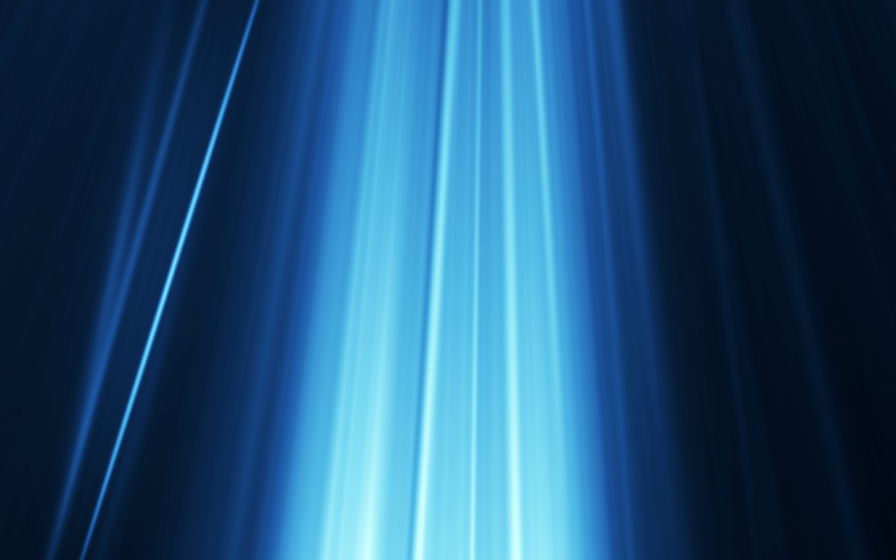
Reproduce this background procedurally as a WebGL 2 fragment shader.

```glsl
#version 300 es
precision highp float;
// Fan of blue light rays pouring downward around a bright cyan core.
uniform vec2 u_resolution;
out vec4 outColor;

const float FAN_CENTER = 0.545;
const float FAN_SPREAD = 0.55;

float hash(float n) {
    return fract(sin(n * 127.1) * 43758.5453);
}

// Smooth one-dimensional noise in -1..1
float noise(float x) {
    float cell = floor(x);
    float f = fract(x);
    return mix(hash(cell), hash(cell + 1.0), f * f * (3.0 - 2.0 * f)) * 2.0 - 1.0;
}

// Layers of ever finer streaks across the fan
float streaks(float s) {
    float sum = 0.0;
    float amplitude = 0.5;
    float frequency = 45.0;
    for (int i = 0; i < 4; i++) {
        sum += amplitude * noise(s * frequency + float(i) * 17.3);
        amplitude *= 0.68;
        frequency *= 1.9;
    }
    return sum;
}

// Soft straight ray from the top edge to the bottom edge
float ray(vec2 p, float top, float bottom, float width) {
    float d = (p.x - mix(top, bottom, p.y)) / width;
    return exp(-d * d);
}

// Plateau with soft left and right flanks
float band(float x, vec2 left, vec2 right) {
    return smoothstep(left.x, left.y, x) * (1.0 - smoothstep(right.x, right.y, x));
}

// Light level 0..7 to colour, from near black to pale cyan
vec3 lightColor(float level) {
    vec3 c = vec3(0.0, 0.025, 0.07);
    c = mix(c, vec3(0.02, 0.10, 0.19), clamp(level, 0.0, 1.0));
    c = mix(c, vec3(0.05, 0.18, 0.36), clamp(level - 1.0, 0.0, 1.0));
    c = mix(c, vec3(0.11, 0.34, 0.64), clamp(level - 2.0, 0.0, 1.0));
    c = mix(c, vec3(0.20, 0.55, 0.81), clamp(level - 3.0, 0.0, 1.0));
    c = mix(c, vec3(0.31, 0.73, 0.90), clamp(level - 4.0, 0.0, 1.0));
    c = mix(c, vec3(0.52, 0.88, 0.96), clamp(level - 5.0, 0.0, 1.0));
    return mix(c, vec3(0.80, 1.0, 1.0), clamp(level - 6.0, 0.0, 1.0));
}

// Ambient darkness, blue halo and bright core
float baseLight(float s, float depth, float core, float halo) {
    float ambient = mix(1.2, 0.65, smoothstep(0.6, 0.9, s)) - 0.5 * depth;
    return ambient + 1.7 * halo + core * (1.0 + 2.5 * depth);
}

// Rays on the dark left side
float leftRays(vec2 p) {
    float middle = sin(3.14159 * p.y);
    float light = ray(p, 0.235, 0.085, 0.055) * middle * 0.9;
    light += ray(p, 0.228, 0.055, 0.006) * 1.1;
    light += ray(p, 0.190, 0.060, 0.010) * (0.2 + 0.9 * middle);
    light += ray(p, 0.290, 0.110, 0.008) * 0.5 * p.y;
    light += ray(p, 0.287, 0.091, 0.0034) * (1.8 + 2.4 * middle);
    return light;
}

// Rays inside the bright core
float coreRays(vec2 p) {
    float light = ray(p, 0.460, 0.410, 0.014) * (0.3 + 0.8 * p.y);
    light += ray(p, 0.430, 0.365, 0.010) * 0.6;
    light += ray(p, 0.508, 0.467, 0.006) * 1.3;
    light -= ray(p, 0.498, 0.457, 0.004) * 0.8;
    light += ray(p, 0.536, 0.527, 0.003) * 0.9;
    light += ray(p, 0.564, 0.576, 0.007) * 1.3;
    light += ray(p, 0.596, 0.635, 0.005) * 1.2 * (1.0 - p.y);
    return light;
}

// Fainter rays on the right side
float rightRays(vec2 p) {
    float light = ray(p, 0.683, 0.750, 0.013) * 0.9 * (1.0 - 0.7 * p.y);
    light += ray(p, 0.655, 0.705, 0.005) * 0.4;
    light += ray(p, 0.770, 0.845, 0.005) * 0.25;
    light += ray(p, 0.820, 0.955, 0.014) * 0.45;
    return light;
}

void main() {
    // p.x runs left to right, p.y is the depth below the top edge
    vec2 p = gl_FragCoord.xy / u_resolution;
    p.y = 1.0 - p.y;

    // Fan coordinate: constant along each diverging ray
    float s = FAN_CENTER + (p.x - FAN_CENTER) / (1.0 + FAN_SPREAD * p.y);
    float core = band(s, vec2(0.370, 0.430), vec2(0.585, 0.650));
    float halo = band(s, vec2(0.280, 0.385), vec2(0.630, 0.740));

    float level = baseLight(s, p.y, core, halo);
    level += streaks(s) * (0.22 + 0.12 * halo + 0.25 * core);
    level += leftRays(p) + coreRays(p) + rightRays(p);

    outColor = vec4(lightColor(level), 1.0);
}
```
